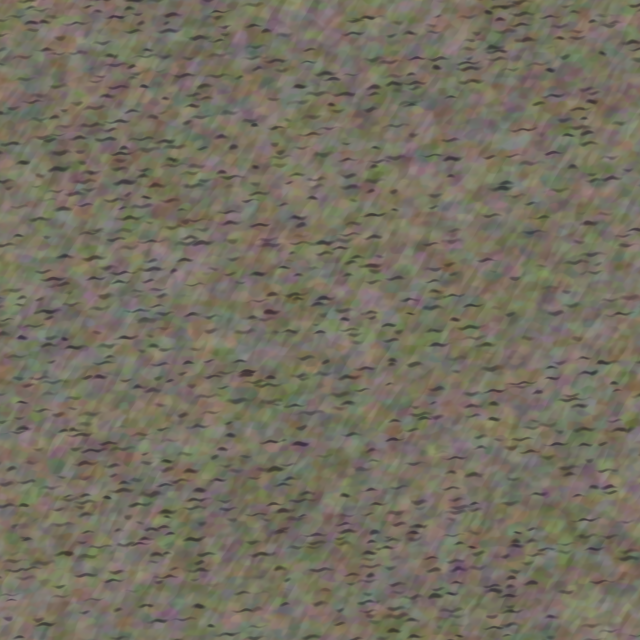
Give the GLSL for this texture, as a WebGL 2 fragment shader.

```glsl
#version 300 es
precision highp float;
// Rough woven cloth: a grey-olive ground with soft coloured blotches and fine
// slanted fibres, crossed by short dark dashes that rise slightly to the right.
// Blotches and fibres are smooth cellular noise; dashes sit on a jittered grid.

uniform vec2 u_resolution;
out vec4 fragColor;

const vec3 GROUND = vec3(0.470, 0.449, 0.391);
const vec3 DASH_COLOR = vec3(0.205, 0.185, 0.185);
const vec3 RED_GREEN = vec3(0.75, -0.65, 0.25);    // opponent colour axes
const vec3 YELLOW_BLUE = vec3(0.40, 0.35, -1.00);

const float WEAVE_TILT = 0.075;                    // radians
const float FIBRE_TILT = 1.00;
const vec2 BLOTCH_CELLS = vec2(42.0, 58.0);        // cells per canvas side
const vec2 SPECK_CELLS = vec2(75.0, 115.0);
const vec2 FIBRE_CELLS = vec2(42.0, 135.0);
const vec2 PATCH_CELLS = vec2(9.0, 12.0);
const vec2 DASH_CELLS = vec2(23.0, 80.0);

const float BLOTCH_CHROMA = 0.090;
const float SPECK_CHROMA = 0.060;
const float BLOTCH_TONE = 0.075;
const float SPECK_TONE = 0.070;
const float FIBRE_TONE = 0.080;
const float PATCH_TONE = 0.035;

const vec2 DASH_MIN = vec2(0.0070, 0.0024);        // half length, half width
const vec2 DASH_MAX = vec2(0.0210, 0.0042);
const float DASH_DENSITY = 0.43;
const float CELL_SHARPNESS = 5.0;

vec3 hash3(vec2 p) {
    vec3 q = fract(p.xyx * vec3(0.1031, 0.1030, 0.0973));
    q += dot(q, q.yxz + 33.33);
    return fract((q.xxy + q.yzz) * q.zyx);
}

mat2 rotation(float angle) {
    float c = cos(angle), s = sin(angle);
    return mat2(c, -s, s, c);
}

// Smooth cellular noise: random triples blended around scattered cell points.
vec3 cellNoise(vec2 p, float seed) {
    vec2 cell = floor(p);
    vec3 sum = vec3(0.0);
    float total = 0.0;
    for (int y = -1; y <= 1; y++) {
        for (int x = -1; x <= 1; x++) {
            vec2 id = cell + vec2(x, y);
            vec2 offset = id + hash3(id + seed).xy - p;
            float weight = exp(-CELL_SHARPNESS * dot(offset, offset));
            sum += weight * (hash3(id + seed + 57.3) - 0.5);
            total += weight;
        }
    }
    return sum / total;
}

// Darkness of the nearby dashes; density is the chance that a cell holds one.
float dashes(vec2 p, float density, float ragged) {
    vec2 cell = floor(p * DASH_CELLS);
    float dark = 0.0;
    for (int y = -1; y <= 1; y++) {
        for (int x = -1; x <= 1; x++) {
            vec2 id = cell + vec2(x, y);
            vec3 place = hash3(id + 211.0);
            vec3 shape = hash3(id + 389.0);
            vec2 halfSize = mix(DASH_MIN, DASH_MAX, shape.xy);
            vec2 d = p - (id + 0.1 + 0.8 * place.xy) / DASH_CELLS;
            d.y += 0.0012 * sin(d.x * 260.0 + 6.28 * shape.z);
            float radius = length(d / halfSize) + ragged;
            float ink = 1.0 - smoothstep(0.15, 1.3, radius);
            float present = smoothstep(-0.04, 0.04, density - place.z);
            dark = max(dark, ink * present * mix(0.45, 1.0, shape.z));
        }
    }
    return dark;
}

void main() {
    vec2 uv = gl_FragCoord.xy / u_resolution.y;
    vec2 weave = rotation(WEAVE_TILT) * uv + 3.0;
    vec2 fibre = rotation(FIBRE_TILT) * uv + 5.0;

    vec3 patches = cellNoise(weave * PATCH_CELLS, 11.0);
    vec3 blotch = cellNoise(weave * BLOTCH_CELLS, 23.0);
    vec3 speck = cellNoise(weave * SPECK_CELLS, 41.0);
    vec3 strand = cellNoise(fibre * FIBRE_CELLS, 73.0);

    // Ground tone and tint
    float tone = PATCH_TONE * patches.x + BLOTCH_TONE * blotch.x
               + SPECK_TONE * speck.x + FIBRE_TONE * strand.x;
    vec2 tint = BLOTCH_CHROMA * blotch.yz + SPECK_CHROMA * speck.yz;
    vec3 color = GROUND + tone + RED_GREEN * tint.x + YELLOW_BLUE * tint.y;

    // Dashes, gathered in patches and a little denser to the left
    float density = DASH_DENSITY + 0.45 * patches.y + 0.16 * (0.5 - uv.x);
    float dark = dashes(weave, density, 0.5 * speck.x + 0.4 * strand.y);
    vec3 ink = DASH_COLOR + 0.6 * (RED_GREEN * tint.x + YELLOW_BLUE * tint.y);
    color = mix(color, ink, 0.85 * dark);

    fragColor = vec4(clamp(color, 0.0, 1.0), 1.0);
}
```
